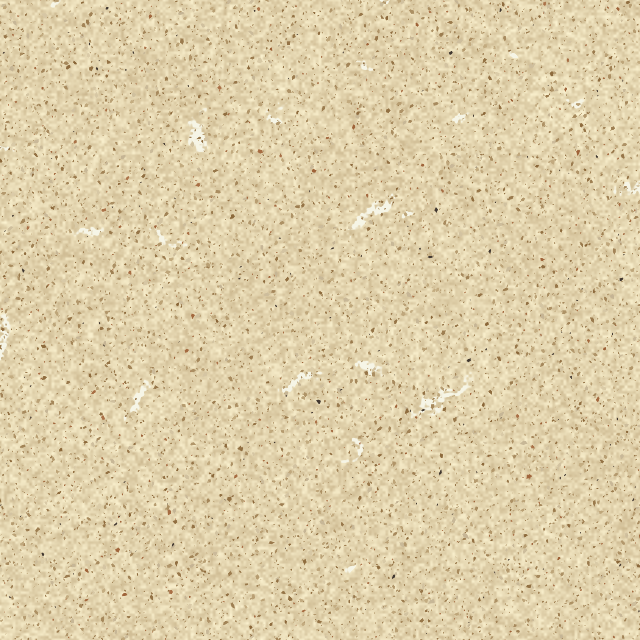
Reproduce this texture procedurally as a three.js fragment shader.

```glsl
// Cream quartz composite: a finely mottled sandy ground, strewn with small
// angular tan and brown chips, and a few broken chalky white smudges.
// Chips are random polygons scattered on jittered grids, largest drawn last.

varying vec2 vUv;

const vec3 GROUND_DARK  = vec3(0.835, 0.765, 0.610);
const vec3 GROUND_LIGHT = vec3(0.950, 0.905, 0.765);
const vec3 PEBBLE_PALE  = vec3(0.860, 0.800, 0.660);
const vec3 PEBBLE_GREY  = vec3(0.770, 0.705, 0.580);
const vec3 CHIP_TAN     = vec3(0.770, 0.680, 0.510);
const vec3 CHIP_BROWN   = vec3(0.540, 0.400, 0.220);
const vec3 CHIP_RUST    = vec3(0.640, 0.360, 0.200);
const vec3 CHIP_BLACK   = vec3(0.260, 0.220, 0.190);
const vec3 CHALK        = vec3(0.965, 0.960, 0.900);

const float MOTTLE_FREQ     = 230.0;  // fine sand cells across the canvas
const float MOTTLE_CONTRAST = 1.6;
const float CLOUD_STRENGTH  = 0.022;  // broad tone drift
const float EDGE            = 0.001;  // half width of a chip's soft edge
const float CHIP_NARROWING  = 1.5;
const float SMUDGE_GRID     = 6.0;
const float SMUDGE_SHARE    = 0.5;
const float TAU = 6.2831853;

float hash(vec2 p) {
  vec3 q = fract(vec3(p.xyx) * 0.1031);
  q += dot(q, q.yzx + 33.33);
  return fract((q.x + q.y) * q.z);
}

vec2 hash2(vec2 p) {
  return vec2(hash(p + 17.3), hash(p + 61.7));
}

float noise(vec2 p) {
  vec2 i = floor(p), f = fract(p);
  f = f * f * (3.0 - 2.0 * f);
  return mix(mix(hash(i), hash(i + vec2(1.0, 0.0)), f.x),
             mix(hash(i + vec2(0.0, 1.0)), hash(i + 1.0), f.x), f.y);
}

vec2 rotate(vec2 p, float a) {
  float c = cos(a), s = sin(a);
  return vec2(c * p.x - s * p.y, s * p.x + c * p.y);
}

// Signed distance to an uneven five-sided chip, longer than wide
float chipDistance(vec2 p, vec2 id, float radius) {
  p = rotate(p, (hash(id + 5.1) - 0.5) * 2.4 + 0.3);
  p.x *= CHIP_NARROWING;
  float d = -1.0;
  for (int i = 0; i < 5; i++) {
    float k = float(i);
    float a = TAU * (k + 0.6 * hash(id + 7.3 * k + 1.9)) / 5.0;
    float reach = radius * (0.6 + 0.5 * hash(id + 3.7 * k + 40.3));
    d = max(d, dot(p, vec2(cos(a), sin(a))) - reach);
  }
  return d;
}

// Scatters one size of chip; radius stays below a quarter of a cell
vec3 addChips(vec3 color, vec2 uv, float grid, float share, float radius,
              vec3 pale, vec3 deep, float accent, float seed) {
  vec2 corner = floor(uv * grid - 0.5);
  for (int j = 0; j < 4; j++) {
    vec2 cell = corner + vec2(mod(float(j), 2.0), floor(float(j) / 2.0));
    vec2 id = cell + seed;
    if (hash(id) > share) continue;
    vec2 p = uv - (cell + hash2(id)) / grid;
    float size = radius * mix(0.5, 1.2, hash(id + 23.9));
    float cover = smoothstep(EDGE, -EDGE, chipDistance(p, id, size));
    float tone = hash(id + 31.1);
    vec3 tint = mix(pale, deep, tone * sqrt(tone));
    float kind = hash(id + 47.7);
    tint = mix(tint, CHIP_RUST, 0.7 * step(1.0 - accent, kind));
    tint = mix(tint, CHIP_BLACK, step(kind, accent * 0.3));
    color = mix(color, tint, cover);
  }
  return color;
}

// Soft, warped streaks marking where chalk shows through
float smudges(vec2 uv) {
  vec2 warp = vec2(noise(uv * 38.0 + 9.0), noise(uv * 38.0 + 71.0)) - 0.5;
  vec2 q = uv + 0.035 * warp;
  vec2 corner = floor(q * SMUDGE_GRID - 0.5);
  float amount = 0.0;
  for (int j = 0; j < 4; j++) {
    vec2 cell = corner + vec2(mod(float(j), 2.0), floor(float(j) / 2.0));
    vec2 id = cell + 205.0;
    if (hash(id) > SMUDGE_SHARE) continue;
    vec2 p = rotate(q - (cell + hash2(id)) / SMUDGE_GRID, TAU * hash(id + 8.3));
    float size = hash(id + 12.9);
    vec2 axes = mix(vec2(0.014, 0.008), vec2(0.065, 0.014), size * size);
    amount = max(amount, 1.0 - length(p / axes));
  }
  return amount;
}

void main() {
  // Sandy ground with fine mottling and broad clouds
  float fine = noise(vUv * MOTTLE_FREQ);
  float coarse = noise(vUv * MOTTLE_FREQ * 0.52 + 130.0);
  float mottle = 0.5 + (mix(coarse, fine, 0.65) - 0.5) * MOTTLE_CONTRAST;
  vec3 color = mix(GROUND_DARK, GROUND_LIGHT, mottle);
  float cloud = noise(vUv * 7.0 + 50.0) + 0.5 * noise(vUv * 19.0) - 0.75;
  color += CLOUD_STRENGTH * cloud * vec3(0.7, 1.0, 1.1);

  // Chalk, broken up by the grain of the ground
  float chalk = smudges(vUv);
  float broken = smoothstep(0.2, 0.6, chalk + 0.9 * (mottle - 0.5));
  color = mix(color, CHALK, broken * smoothstep(0.0, 0.25, chalk));

  // Faint pebbles, fine specks, then the clear chips
  color = addChips(color, vUv, 48.0, 0.30, 0.0040, PEBBLE_PALE, PEBBLE_GREY, 0.0, 300.0);
  color = addChips(color, vUv, 130.0, 0.42, 0.0016, CHIP_TAN, CHIP_BROWN, 0.06, 500.0);
  color = addChips(color, vUv, 60.0, 0.50, 0.0034, CHIP_TAN, CHIP_BROWN, 0.04, 800.0);
  gl_FragColor = vec4(color, 1.0);
}
```
